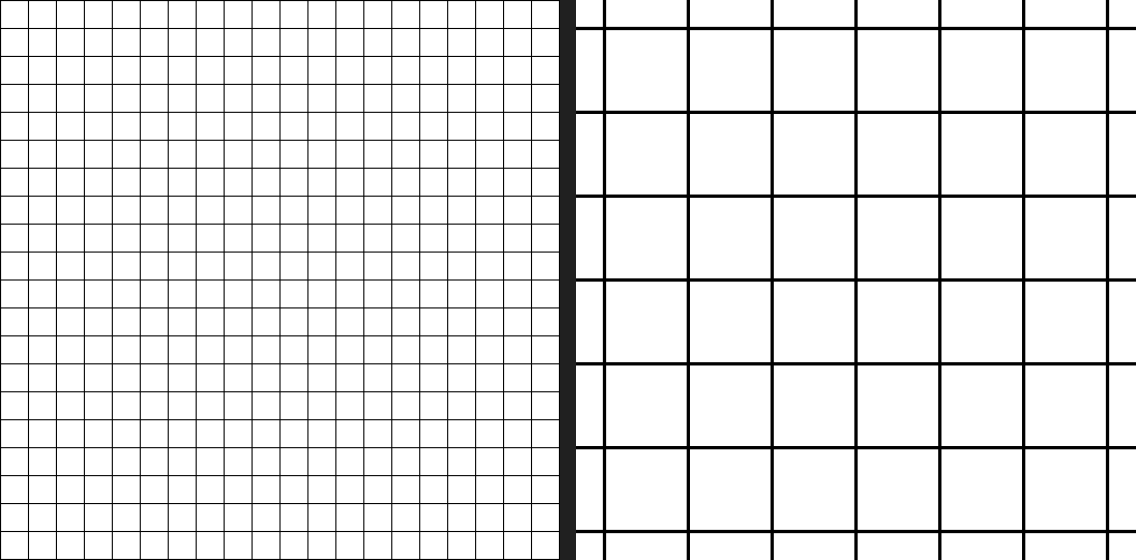
Left, the full canvas; right, a detail of the centre.
This pattern is drawn by a Shadertoy shader. Its source:

```glsl
// Square graph-paper grid: thin black rules on white, closed by a border.
#define CELLS 20.0
#define LINE_WIDTH (1.0 / 512.0)
#define INK vec3(0.0)
#define PAPER vec3(1.0)

// Share of each pixel covered by the nearest rule, per axis (box filter).
vec2 ruleCoverage(vec2 uv, vec2 pixel) {
    // The outer rules lie fully inside the canvas.
    float inset = 0.5 * LINE_WIDTH;
    float pitch = (1.0 - LINE_WIDTH) / CELLS;
    vec2 index = clamp(floor((uv - inset) / pitch + 0.5), 0.0, CELLS);
    vec2 offset = abs(uv - inset - index * pitch);

    // Overlap of the pixel's span with the rule's span.
    vec2 right = min(offset + 0.5 * pixel, vec2(0.5 * LINE_WIDTH));
    vec2 left = max(offset - 0.5 * pixel, vec2(-0.5 * LINE_WIDTH));
    return clamp((right - left) / pixel, 0.0, 1.0);
}

void mainImage(out vec4 fragColor, in vec2 fragCoord) {
    vec2 pixel = 1.0 / iResolution.xy;
    vec2 coverage = ruleCoverage(fragCoord * pixel, pixel);

    // Union of vertical and horizontal rules.
    float ink = 1.0 - (1.0 - coverage.x) * (1.0 - coverage.y);
    fragColor = vec4(mix(PAPER, INK, ink), 1.0);
}
```
